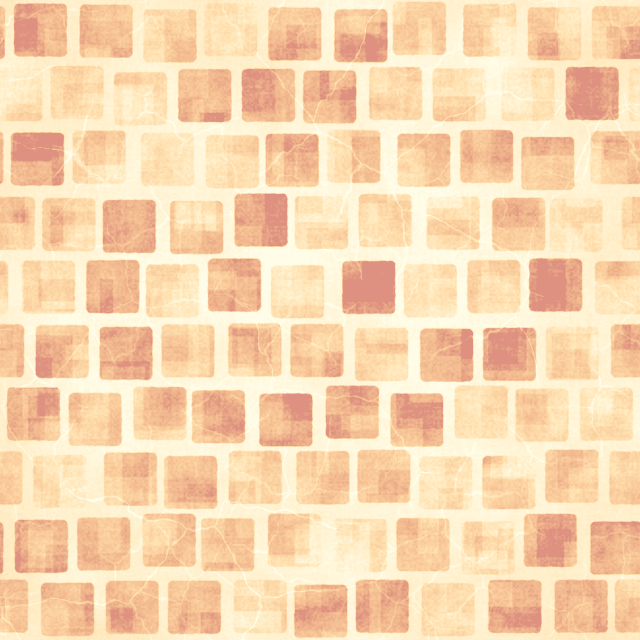
Give the GLSL for this pattern, as a Shadertoy shader.

```glsl
#define TILES 10.0          // repeats across and down
#define HALF_SIZE 0.415     // half tile width, in cells
#define CORNER 0.08         // corner radius, in cells
#define JITTER 0.065        // random tile shift, in cells
#define ROW_DRIFT 0.3       // random row shift, in cells
#define PATCHES 5           // rectangular stains per tile
#define PATCH_DEPTH 0.38    // tone change of a stain
#define GRAIN 0.17          // strength of fine speckle
#define BLOTCH 0.42         // strength of cloudy wear
#define CRACK_WIDTH 0.0011  // half width, in canvas units
#define CRACK_DEPTH 0.3     // lightening along cracks

float hash(vec2 p) {
    vec3 q = fract(vec3(p.xyx) * 0.1031);
    q += dot(q, q.yzx + 33.33);
    return fract((q.x + q.y) * q.z);
}

vec2 hash2(vec2 p) {
    return vec2(hash(p), hash(p + 71.7));
}

float noise(vec2 p) {
    vec2 i = floor(p), f = fract(p);
    f = f * f * (3.0 - 2.0 * f);
    vec2 e = vec2(0.0, 1.0);
    return mix(mix(hash(i), hash(i + e.yx), f.x),
               mix(hash(i + e.xy), hash(i + e.yy), f.x), f.y);
}

float fbm(vec2 p) {
    float sum = 0.0, amp = 0.53;
    for (int i = 0; i < 4; i++) {
        sum += amp * noise(p);
        p = mat2(1.6, 1.2, -1.2, 1.6) * p + 13.7;
        amp *= 0.5;
    }
    return sum;
}

float boxDist(vec2 p, vec2 size, float radius) {
    vec2 d = abs(p) - size + radius;
    return length(max(d, 0.0)) + min(max(d.x, d.y), 0.0) - radius;
}

float fill(float d, float aa) {
    return 1.0 - smoothstep(-aa, aa, d);
}

// Wandering borders between scattered points, broken up by noise
float cracks(vec2 p, float scale, float px) {
    vec2 warp = vec2(fbm(p * 22.0), fbm(p * 22.0 + 50.0)) - 0.5;
    vec2 q = (p + 0.035 * warp) * scale;
    vec2 cell = floor(q), near1 = vec2(9.0), near2 = vec2(9.0);
    for (int j = -1; j <= 1; j++)
    for (int i = -1; i <= 1; i++) {
        vec2 c = cell + vec2(i, j);
        vec2 r = c + hash2(c + scale) - q;
        if (dot(r, r) < dot(near1, near1)) {
            near2 = near1;
            near1 = r;
        } else if (dot(r, r) < dot(near2, near2)) {
            near2 = r;
        }
    }
    float d = dot(0.5 * (near1 + near2), normalize(near2 - near1)) / scale;
    float present = smoothstep(0.35, 0.65, noise(p * scale * 1.3 + 7.0));
    return present * fill(d - CRACK_WIDTH, px);
}

// Cream to dusty rose
vec3 ramp(float tone) {
    vec3 stops[6] = vec3[6](
        vec3(1.00, 0.99, 0.91), vec3(1.00, 0.94, 0.80), vec3(1.00, 0.88, 0.69),
        vec3(0.98, 0.80, 0.61), vec3(0.94, 0.71, 0.55), vec3(0.87, 0.57, 0.50));
    vec3 col = stops[0];
    for (int i = 1; i < 6; i++)
        col = mix(col, stops[i], clamp(tone * 5.0 - float(i - 1), 0.0, 1.0));
    return col;
}

void mainImage(out vec4 fragColor, in vec2 fragCoord) {
    float px = 1.0 / iResolution.y;
    float aa = TILES * px;
    vec2 p = fragCoord * px;

    // Staggered rows, wrapped at the canvas border
    vec2 g = p * TILES;
    float row = floor(g.y);
    g.x -= 0.5 * mod(row, 2.0) - 0.4 + ROW_DRIFT * (hash(vec2(row, 5.0)) - 0.5);
    vec2 id = mod(floor(g), TILES);
    vec2 local = fract(g) - 0.5 - JITTER * (2.0 * hash2(id + 3.0) - 1.0);

    // Rounded tile with slightly worn edges
    float d = boxDist(local, vec2(HALF_SIZE), CORNER);
    float mask = fill(d + 0.012 * (noise(p * 180.0) - 0.5), aa);

    // Tile tone with overlapping rectangular stains
    float tile = mix(0.34, 0.92, pow(hash(id + 19.0), 1.4));
    for (int i = 0; i < PATCHES; i++) {
        vec2 seed = id + 23.0 * float(i + 2);
        vec2 center = (hash2(seed) - 0.5) * 0.9;
        vec2 size = mix(vec2(0.08), vec2(0.5), hash2(seed + 11.0));
        float depth = PATCH_DEPTH * (hash(seed + 37.0) - 0.5);
        tile += depth * fill(boxDist(local - center, size, 0.0), aa);
    }

    // Pale ground that deepens toward the border
    vec2 q = p - 0.5;
    float cloud = fbm(p * 9.0) - 0.5;
    float ground = 0.04 + 0.45 * dot(q, q) + 0.3 * cloud;
    tile += BLOTCH * (fbm(p * 24.0 + 40.0) - 0.5) + 0.25 * cloud;
    float tone = mix(ground, max(tile, ground + 0.06), mask);

    // Speckle, fibres and cracks
    float speckle = noise(p * 330.0) - 0.5;
    float fibre = noise(p * vec2(260.0, 30.0)) + noise(p * vec2(30.0, 260.0)) - 1.0;
    tone += (GRAIN * speckle + 0.07 * fibre) * mix(0.5, 1.0, mask);
    float crack = max(cracks(p, 5.0, px), 0.6 * cracks(p + 3.1, 11.0, px));
    tone -= CRACK_DEPTH * crack;

    fragColor = vec4(ramp(clamp(tone, 0.0, 1.0)), 1.0);
}
```
